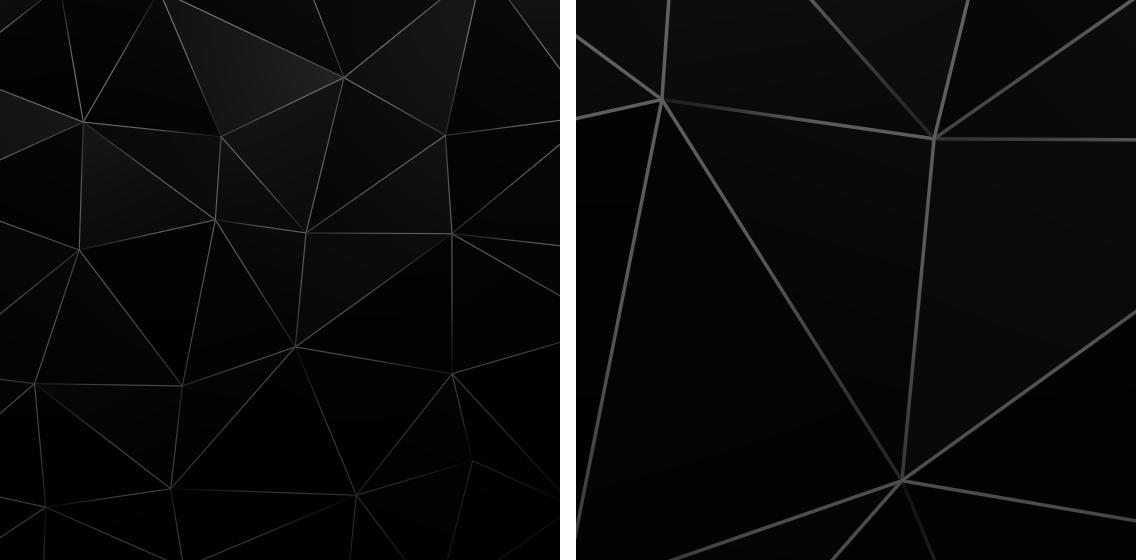
Left, the full canvas; right, a detail of the centre.
A WebGL 2 fragment shader for this background:

```glsl
#version 300 es
precision highp float;

#define GRID vec2(4.25, 4.5)
#define OFFSET vec2(7.55, 3.3)
#define JITTER 0.31
#define LINE_WIDTH 0.0021
#define LINE_LOW 0.22
#define LINE_HIGH 0.46
#define FACET_DARK 0.022
#define FACET_LIGHT 0.135
#define GLOW_CENTER vec2(0.76, 0.96)
#define GLOW_RADIUS 0.55

uniform vec2 u_resolution;
out vec4 outColor;

float hash(vec2 p) {
    return fract(sin(dot(p, vec2(127.1, 311.7))) * 4375.85);
}

float cross2(vec2 a, vec2 b) {
    return a.x * b.y - a.y * b.x;
}

// Mesh node of a grid corner, in canvas units
vec2 node(vec2 id) {
    vec2 shift = vec2(hash(id), hash(id + 37.3)) * 2.0 - 1.0;
    return (id + JITTER * shift - OFFSET) / GRID;
}

// Signed distance to the line a-b, positive on its left
float leftOf(vec2 p, vec2 a, vec2 b) {
    return cross2(b - a, p - a) / length(b - a);
}

// Thin segment that fades out towards one of its ends
float wire(vec2 p, vec2 a, vec2 b, float seed, float pixel) {
    vec2 ab = b - a;
    float t = clamp(dot(p - a, ab) / dot(ab, ab), 0.0, 1.0);
    float dist = length(p - a - ab * t);
    float cover = clamp(0.5 + (0.5 * LINE_WIDTH - dist) / pixel, 0.0, 1.0);
    float along = seed < 0.5 ? t : 1.0 - t;
    float dimEnd = 0.15 + 0.6 * fract(seed * 7.0);
    return cover * mix(dimEnd, 1.0, smoothstep(0.0, 0.65, along));
}

// Facet tone and its coverage
vec2 facet(vec2 p, vec2 a, vec2 b, vec2 c, float seed, float pixel) {
    float inside = min(leftOf(p, a, b), min(leftOf(p, b, c), leftOf(p, c, a)));
    float cover = clamp(0.5 + inside / pixel, 0.0, 1.0);
    float angle = 6.2832 * fract(seed * 13.0);
    vec2 slope = vec2(cos(angle), sin(angle));
    float shade = 1.0 + 1.8 * dot(slope, p - (a + b + c) / 3.0);
    float tone = mix(FACET_DARK, FACET_LIGHT, pow(seed, 1.5)) * shade;
    return vec2(tone, 1.0) * cover;
}

void main() {
    vec2 uv = gl_FragCoord.xy / u_resolution.y;
    float pixel = 1.0 / u_resolution.y;
    vec2 cell = floor(uv * GRID + OFFSET);

    // Triangulated mesh: each cell is split along its shorter diagonal
    vec2 fill = vec2(0.0);
    float wires = 0.0;
    for (int y = -1; y <= 1; y++) {
        for (int x = -1; x <= 1; x++) {
            vec2 id = cell + vec2(x, y);
            vec2 a = node(id);
            vec2 b = node(id + vec2(1.0, 0.0));
            vec2 c = node(id + vec2(1.0, 1.0));
            vec2 d = node(id + vec2(0.0, 1.0));
            float seed1 = hash(id + 11.7);
            float seed2 = hash(id + 53.9);

            bool rising = distance(a, c) < distance(b, d);
            vec2 from = rising ? a : b;
            vec2 to = rising ? c : d;
            vec2 rightTip = rising ? b : a;
            vec2 leftTip = rising ? d : c;
            if (!rising) {
                // Keep both facets counterclockwise
                rightTip = c;
                leftTip = a;
            }
            fill += facet(uv, from, rightTip, to, seed1, pixel);
            fill += facet(uv, from, to, leftTip, seed2, pixel);

            wires = max(wires, wire(uv, a, b, hash(id + 71.3), pixel));
            wires = max(wires, wire(uv, a, d, hash(id + 83.1), pixel));
            wires = max(wires, wire(uv, from, to, hash(id + 97.7), pixel));
        }
    }

    // Light falls from the top, with a glow near the upper right
    float height = clamp(uv.y, 0.0, 1.0);
    float glow = 1.0 - smoothstep(0.0, GLOW_RADIUS, distance(uv, GLOW_CENTER));
    float light = (0.06 + 0.94 * pow(height, 1.5)) * (0.8 + 0.4 * glow);
    float tone = fill.x / max(fill.y, 0.001) * light;

    // Wires dim towards the lower right corner
    float corner = smoothstep(0.3, 1.0, uv.x) * (1.0 - smoothstep(0.0, 0.5, height));
    float lineTone = mix(LINE_LOW, LINE_HIGH, height) * (1.0 - 0.7 * corner);
    tone = mix(tone, max(tone, lineTone), wires);

    outColor = vec4(vec3(clamp(tone, 0.0, 1.0)), 1.0);
}
```
